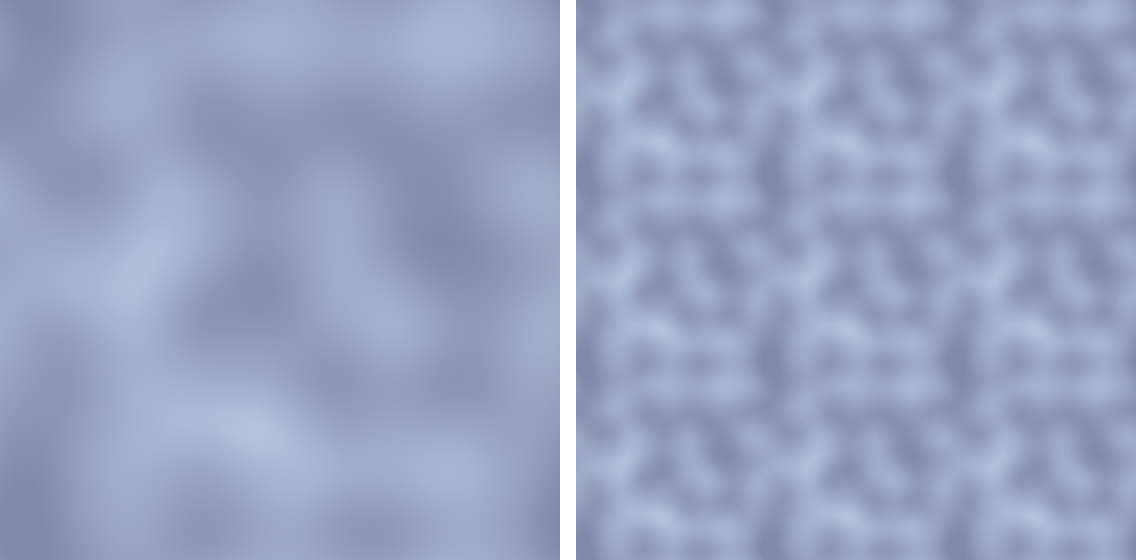
Left, the tile; right, the same tile 3 across and 3 down.
Write a Shadertoy shader that draws this texture.

```glsl
// Soft hazy clouds in slate blue, drifting from dusky violet to pale blue.
// Two octaves of wrapping gradient noise give a height, which a
// five-stop colour ramp turns into haze. The tile repeats without a seam.

const float TAU = 6.2831853;

const vec3 DUSK  = vec3(0.505, 0.537, 0.667);
const vec3 SLATE = vec3(0.565, 0.597, 0.717);
const vec3 HAZE  = vec3(0.615, 0.664, 0.775);
const vec3 SKY   = vec3(0.655, 0.718, 0.825);
const vec3 GLOW  = vec3(0.725, 0.770, 0.868);

// Integer hash of a lattice cell, from 0 to 1
float hashCell(ivec2 cell, int seed) {
    uint h = uint(cell.x) * 1597u + uint(cell.y) * 51749u + uint(seed) * 3571u;
    h = (h ^ (h >> 7)) * 1664525u + 12345u;
    h = (h ^ (h >> 15)) * 22695477u;
    h ^= h >> 13;
    return float(h & 65535u) / 65536.0;
}

// Slope of one lattice corner, wrapped at the period
float cornerSlope(ivec2 cell, vec2 offset, int period, int seed) {
    ivec2 wrapped = ((cell % period) + period) % period;
    float angle = TAU * hashCell(wrapped, seed);
    return dot(vec2(cos(angle), sin(angle)), offset);
}

// Gradient noise that repeats after a whole number of cells
float gradientNoise(vec2 uv, int period, int seed) {
    vec2 p = uv * float(period);
    ivec2 cell = ivec2(floor(p));
    vec2 f = fract(p);
    vec2 w = f * f * f * (f * (f * 6.0 - 15.0) + 10.0);
    float a = cornerSlope(cell, f, period, seed);
    float b = cornerSlope(cell + ivec2(1, 0), f - vec2(1, 0), period, seed);
    float c = cornerSlope(cell + ivec2(0, 1), f - vec2(0, 1), period, seed);
    float d = cornerSlope(cell + ivec2(1, 1), f - vec2(1, 1), period, seed);
    return mix(mix(a, b, w.x), mix(c, d, w.x), w.y);
}

// Broad clouds with a very faint, finer layer on top
float cloudHeight(vec2 uv, int period, float fineShare) {
    float broad = gradientNoise(uv + vec2(0.09, 0.14), period, 5);
    float fine = gradientNoise(uv + vec2(0.03, 0.05), period * 2, 11);
    return broad + fineShare * fine;
}

// Colour ramp from shadow to highlight
vec3 hazeColor(float t) {
    vec3 color = mix(DUSK, SLATE, clamp(t / 0.30, 0.0, 1.0));
    color = mix(color, HAZE, clamp((t - 0.30) / 0.27, 0.0, 1.0));
    color = mix(color, SKY, clamp((t - 0.57) / 0.23, 0.0, 1.0));
    return mix(color, GLOW, clamp((t - 0.80) / 0.20, 0.0, 1.0));
}

void mainImage(out vec4 fragColor, in vec2 fragCoord) {
    vec2 uv = fragCoord / iResolution.xy;
    float height = cloudHeight(uv, 4, 0.07);
    fragColor = vec4(hazeColor(0.455 + 1.04 * height), 1.0);
}
```
